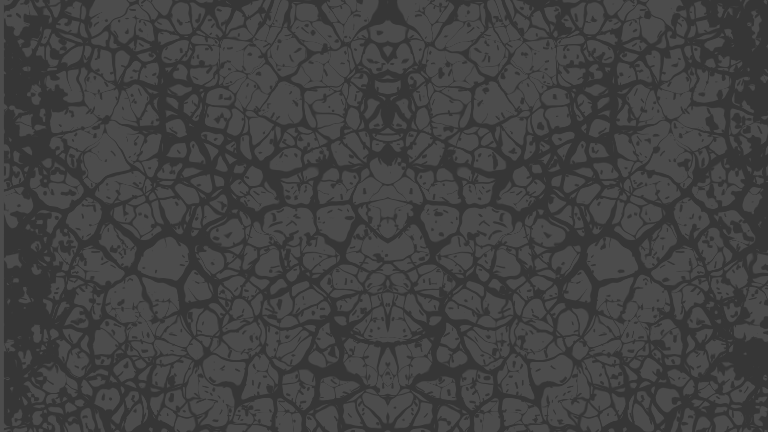
A WebGL 2 fragment shader for this texture:

```glsl
#version 300 es
precision highp float;
// Dry cracked ground in two flat greys, mirrored about the vertical centre line.
// Warped cellular borders give broad and fine cracks; scattered slivers and
// thresholded noise add specks and heavy worn patches along both sides.

#define GROUND_COLOR vec3(0.30)
#define CRACK_COLOR vec3(0.21)
#define BROAD_CELLS 11.0
#define FINE_CELLS 19.0
#define BROAD_WIDTH 0.0108
#define FINE_WIDTH 0.0085
#define SPECK_CELLS 46.0
#define SPECK_CHANCE 0.5
#define WEAR_REACH 0.27
#define WEAR_LEVEL 0.77
#define MARGIN 0.009

uniform vec2 u_resolution;
out vec4 fragColor;

vec2 hash2(vec2 p) {
  vec3 q = fract(p.xyx * vec3(0.1031, 0.1030, 0.0973));
  q += dot(q, q.yzx + 33.33);
  return fract((q.xx + q.yz) * q.zy);
}

float valueNoise(vec2 p) {
  vec2 i = floor(p), f = fract(p);
  f = f * f * (3.0 - 2.0 * f);
  float low = mix(hash2(i).x, hash2(i + vec2(1, 0)).x, f.x);
  float high = mix(hash2(i + vec2(0, 1)).x, hash2(i + vec2(1, 1)).x, f.x);
  return mix(low, high, f.y);
}

float smoothMin(float a, float b, float k) {
  float h = max(k - abs(a - b), 0.0) / k;
  return min(a, b) - h * h * k * 0.25;
}

// Distance to the nearest cell border, rounded where borders meet
float borderDistance(vec2 p) {
  vec2 base = floor(p), f = fract(p), nearest = vec2(0.0);
  float best = 8.0;
  for (int y = -1; y <= 1; y++)
    for (int x = -1; x <= 1; x++) {
      vec2 o = vec2(x, y);
      vec2 r = o + hash2(base + o) - f;
      if (dot(r, r) < best) { best = dot(r, r); nearest = r; }
    }
  float border = 8.0;
  for (int y = -2; y <= 2; y++)
    for (int x = -2; x <= 2; x++) {
      vec2 o = vec2(x, y);
      vec2 r = o + hash2(base + o) - f;
      vec2 d = r - nearest;
      if (dot(d, d) > 1e-5)
        border = smoothMin(border, dot(0.5 * (r + nearest), normalize(d)), 0.13);
    }
  return border;
}

// Signed distance to scattered slivers, in grid units
float speckDistance(vec2 p, float chance) {
  vec2 base = floor(p), f = fract(p);
  float d = 1.0;
  for (int y = -1; y <= 1; y++)
    for (int x = -1; x <= 1; x++) {
      vec2 o = vec2(x, y), id = base + o;
      vec2 shape = hash2(id + 71.0), pick = hash2(id + 137.0);
      vec2 r = f - o - hash2(id + 19.0);
      vec2 axis = vec2(cos(6.2832 * shape.x), sin(6.2832 * shape.x));
      float along = dot(r, axis);
      float halfLength = mix(0.08, 0.36, shape.y * shape.y);
      float radius = mix(0.07, 0.14, pick.y);
      float sliver = length(r - axis * clamp(along, -halfLength, halfLength)) - radius;
      if (pick.x < chance) d = min(d, sliver);
    }
  return d;
}

float ink(float d, float aa) { return 1.0 - smoothstep(-aa, aa, d); }

void main() {
  vec2 p = gl_FragCoord.xy / u_resolution.y;
  float aspect = u_resolution.x / u_resolution.y;
  float aa = 0.7 / u_resolution.y;

  // Mirrored, crooked coordinates
  vec2 m = vec2(abs(p.x - 0.505 * aspect), p.y) + 3.0;
  vec2 bend = vec2(valueNoise(m * 17.0), valueNoise(m * 17.0 + 40.0)) - 0.5;
  vec2 rough = vec2(valueNoise(m * 60.0 + 9.0), valueNoise(m * 60.0 + 80.0)) - 0.5;
  vec2 q = m + bend * 0.028 + rough * 0.007;

  // Broad and fine cracks with uneven width
  float broadWidth = BROAD_WIDTH * (valueNoise(m * 9.0 + 5.0) - 0.08);
  float fineWidth = FINE_WIDTH * (valueNoise(m * 8.0 + 27.0) - 0.3);
  float dark = ink(borderDistance(q * BROAD_CELLS) / BROAD_CELLS - broadWidth, aa);
  float fine = borderDistance(q * FINE_CELLS + 50.0) / FINE_CELLS - fineWidth;
  dark = max(dark, ink(fine, aa) * step(0.0, fineWidth));

  // Specks, gathered in loose clusters
  float chance = SPECK_CHANCE * (0.4 + 1.2 * valueNoise(m * 6.0 + 61.0));
  dark = max(dark, ink(speckDistance(q * SPECK_CELLS, chance) / SPECK_CELLS, aa));

  // Worn patches near the left and right sides
  float side = 1.0 - smoothstep(0.0, WEAR_REACH, min(p.x, aspect - p.x));
  float patchAmount = valueNoise(p * vec2(3.0, 6.0) + 12.0);
  float grain = 0.6 * valueNoise(p * vec2(48.0, 40.0)) + 0.4 * valueNoise(p * 105.0 + 7.0);
  float wear = grain + 0.45 * side * (0.3 + 0.85 * patchAmount) - WEAR_LEVEL;
  dark = max(dark, ink(-wear, max(0.7 * fwidth(wear), 1e-4)));

  // Clean strip at the left margin
  dark *= smoothstep(MARGIN - aa, MARGIN + aa, p.x);
  fragColor = vec4(mix(GROUND_COLOR, CRACK_COLOR, dark), 1.0);
}
```
